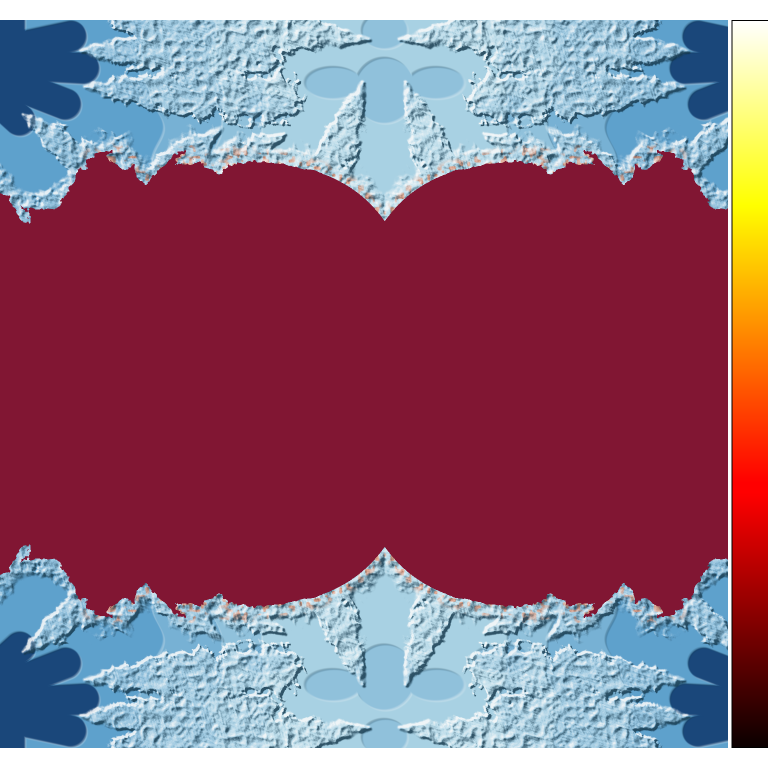
Write a WebGL 2 fragment shader that draws this background.

```glsl
#version 300 es
precision highp float;
// Embossed blue fractal fringes around a crimson basin, beside a heat scale.
uniform vec2 u_resolution;
out vec4 fragColor;

const vec3 CRIMSON = vec3(0.505, 0.085, 0.20);
const vec3 NAVY = vec3(0.10, 0.28, 0.48);
const vec3 MID_BLUE = vec3(0.37, 0.63, 0.80);
const vec3 PALE_BLUE = vec3(0.66, 0.82, 0.89);
const vec3 SHADOW = vec3(0.06, 0.20, 0.28);
const vec3 EMBER = vec3(0.92, 0.48, 0.30);
const float AXIS_X = 0.501;

// Feather spines in mirrored space: tip.xy, root.xy
const vec4 SPINES[8] = vec4[8](
    vec4(0.390, 0.386, 0.145, 0.375), vec4(0.395, 0.433, 0.170, 0.435),
    vec4(0.020, 0.448, 0.320, 0.478), vec4(0.028, 0.392, 0.075, 0.265),
    vec4(0.470, 0.350, 0.370, 0.275), vec4(0.212, 0.333, 0.300, 0.260),
    vec4(0.150, 0.360, 0.220, 0.410), vec4(0.130, 0.325, 0.205, 0.280));

float hash(vec2 p) {
    vec3 q = fract(vec3(p.xyx) * 0.1031);
    q += dot(q, q.yzx + 33.33);
    return fract((q.x + q.y) * q.z);
}

float noise(vec2 p) {
    vec2 i = floor(p), f = fract(p);
    f = f * f * (3.0 - 2.0 * f);
    return mix(mix(hash(i), hash(i + vec2(1, 0)), f.x),
               mix(hash(i + vec2(0, 1)), hash(i + vec2(1, 1)), f.x), f.y);
}

// Sharp-crested fractal noise, from 0 to 1
float ridges(vec2 p) {
    float sum = 0.0, weight = 0.5;
    for (int i = 0; i < 4; i++) {
        sum += weight * (1.0 - abs(2.0 * noise(p) - 1.0));
        p = mat2(1.6, 1.2, -1.2, 1.6) * p + 7.3;
        weight *= 0.5;
    }
    return sum;
}

float edge(float d) { return smoothstep(-0.0012, 0.0012, d); }

float bump(float x, float center, float width) {
    float t = (x - center) / width;
    return exp(-t * t);
}

// Distance to a segment in x, position along it in y
vec2 segment(vec2 p, vec2 a, vec2 b) {
    vec2 d = b - a;
    float t = clamp(dot(p - a, d) / dot(d, d), 0.0, 1.0);
    return vec2(length(p - a - d * t), t);
}

float ellipse(vec2 p, vec2 center, vec2 radius) {
    return edge((1.0 - length((p - center) / radius)) * radius.y);
}

// Height of the basin's jagged coast above the horizontal axis
float coast(vec2 q) {
    float h = 0.212 + 0.083 * (1.0 - exp(-q.x / 0.06));
    h -= 0.030 * bump(q.x, 0.306, 0.022) + 0.012 * bump(q.x, 0.222, 0.014);
    h -= 0.075 * smoothstep(0.37, 0.445, q.x) - 0.028 * smoothstep(0.475, 0.5, q.x);
    float jag = 0.045 * smoothstep(0.04, 0.28, q.x);
    return h + jag * (ridges(q * 38.0) - 0.6);
}

// Escape level: 0 in the dark outer petals, 4 near the central axis
float bandLevel(vec2 q) {
    float wave = 0.05 * (noise(q * vec2(13.0, 24.0)) - 0.5);
    float level = 4.0 - edge(q.x + wave - 0.16) - edge(q.x + wave - 0.23) - edge(q.x + wave - 0.31);
    float flower = max(ellipse(q, vec2(0.0, 0.382), vec2(0.040, 0.043)),
                       ellipse(q, vec2(0.067, 0.392), vec2(0.037, 0.021)));
    flower = max(flower, ellipse(q, vec2(0.0, 0.460), vec2(0.030, 0.024)));
    flower = max(flower, ellipse(q, vec2(0.152, 0.358), vec2(0.036, 0.019)));
    level -= flower;
    float petals = edge(q.x - 0.468) * edge(q.y - 0.385);
    vec2 root = vec2(0.56, 0.42);
    for (int i = 0; i < 4; i++) {
        float k = float(i), angle = 0.21 - 0.24 * k - 0.025 * k * k;
        float reach = 0.155 + 0.027 * k - 0.0135 * k * k;
        vec2 tip = root + reach * vec2(-cos(angle), sin(angle));
        petals = max(petals, edge(0.0205 - segment(q, root, tip).x));
    }
    return level * (1.0 - petals);
}

// Mask of the rough feathers and of the fringe along the coast
float roughness(vec2 q, float shore) {
    float barbs = 0.3 + 1.3 * ridges(q * 55.0 + 4.0);
    float mask = 1.0 - smoothstep(0.008, 0.030, (q.y - shore) / barbs);
    for (int i = 0; i < 8; i++) {
        vec2 s = segment(q, SPINES[i].xy, SPINES[i].zw);
        float width = (i < 3 ? 0.048 : 0.030) * s.y * (1.6 - s.y) + 0.0015;
        mask = max(mask, smoothstep(-0.002, 0.004, width * barbs - s.x));
    }
    return mask;
}

vec2 mirrored(vec2 p) { return abs(p - vec2(AXIS_X, 0.5)); }

float relief(vec2 p) {
    vec2 q = mirrored(p);
    return 0.28 * bandLevel(q) + 2.6 * roughness(q, coast(q)) * ridges(q * 75.0);
}

vec3 fractalPanel(vec2 p) {
    vec2 q = mirrored(p);
    float shore = coast(q);
    if (q.y < shore) return CRIMSON;
    float level = bandLevel(q), rough = roughness(q, shore);
    vec3 color = mix(mix(NAVY, MID_BLUE, min(level, 1.0)), PALE_BLUE, max(level - 1.0, 0.0) / 3.0);
    color = mix(color, vec3(0.80, 0.90, 0.94), 0.45 * rough);
    // Warm flecks close to the coast
    float fleck = smoothstep(0.55, 0.75, noise(q * 210.0)) * (1.0 - smoothstep(0.004, 0.022, q.y - shore));
    color = mix(color, EMBER, 0.65 * fleck * (1.0 - smoothstep(0.36, 0.42, q.x)));
    // Light from the upper left
    vec2 offset = vec2(0.0013, -0.0013);
    float lit = clamp(1.1 * (relief(p + offset) - relief(p - offset)), -1.0, 1.0);
    return lit > 0.0 ? mix(color, vec3(0.98), 0.85 * lit) : mix(color, SHADOW, -0.8 * lit);
}

vec3 heatScale(float t) {
    return clamp(vec3(t / 0.365 + 0.04, (t - 0.365) / 0.381, (t - 0.746) / 0.254), 0.0, 1.0);
}

vec3 scene(vec2 p) {
    float fromMiddle = abs(p.y - 0.5);
    if (fromMiddle > 0.474) return vec3(1.0);
    if (p.x < 0.948) return fractalPanel(p);
    if (p.x < 0.9525) return vec3(1.0);
    if (p.x < 0.954 || fromMiddle > 0.4727) return vec3(0.0);
    return heatScale((p.y - 0.026) / 0.948);
}

void main() {
    // Four samples smooth every edge
    vec3 sum = vec3(0.0);
    for (int i = 0; i < 4; i++) {
        vec2 jitter = vec2(i % 2, i / 2) * 0.5 - 0.25;
        sum += scene((gl_FragCoord.xy + jitter) / u_resolution);
    }
    fragColor = vec4(sum * 0.25, 1.0);
}
```
